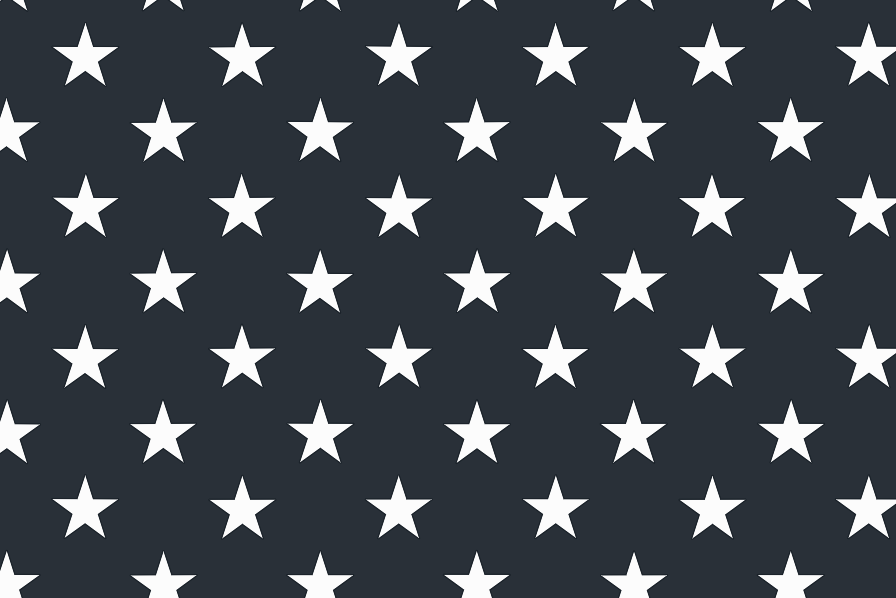
This pattern is drawn by a Shadertoy shader. Its source:

```glsl
const vec3 GROUND = vec3(0.16, 0.19, 0.22);
const vec3 RIM = vec3(0.09, 0.12, 0.15);
const vec3 STAR = vec3(0.99);

// Lengths are in canvas heights
const float ASPECT = 1.5;
const vec2 PITCH = vec2(0.2625, 0.1261);
const vec2 FIRST_STAR = vec2(0.1426, 0.9033);
const float RADIUS = 0.0577;
const float INNER_RATIO = 0.382;
const float RIM_WIDTH = 0.0022;
const float RIM_STRENGTH = 0.8;
const float SHIFT = 0.0008;
const float TILT = 0.012;
const float MIN_SOFTNESS = 0.0018;

// Signed distance to an upright five-pointed star
float starDistance(vec2 p, float radius) {
    float fifth = radians(36.0);
    vec2 foldA = vec2(cos(fifth), -sin(fifth));
    vec2 foldB = vec2(-foldA.x, foldA.y);
    p.x = abs(p.x);
    p -= 2.0 * max(dot(foldA, p), 0.0) * foldA;
    p -= 2.0 * max(dot(foldB, p), 0.0) * foldB;
    p.x = abs(p.x);
    p.y -= radius;
    vec2 edge = INNER_RATIO * vec2(-foldA.y, foldA.x) - vec2(0.0, 1.0);
    float along = clamp(dot(p, edge) / dot(edge, edge), 0.0, radius);
    return length(p - edge * along) * sign(p.y * edge.x - p.x * edge.y);
}

// Layered sines give each star a small offset (xy) and tilt (z)
vec3 starVariation(vec2 cell) {
    vec3 phase = cell.x * vec3(2.3, 4.1, 3.7) + cell.y * vec3(5.3, 1.9, 2.9);
    return 0.6 * sin(phase) + 0.4 * sin(phase.yzx * 1.7 + 1.0);
}

vec2 rotate(vec2 p, float angle) {
    float c = cos(angle), s = sin(angle);
    return vec2(c * p.x - s * p.y, s * p.x + c * p.y);
}

void mainImage(out vec4 fragColor, in vec2 fragCoord) {
    vec2 p = fragCoord / iResolution.xy * vec2(ASPECT, 1.0) - FIRST_STAR;

    // Staggered rows: every other row moves by half a column
    float row = round(p.y / PITCH.y);
    p.x -= 0.5 * PITCH.x * mod(row, 2.0);
    vec2 cell = vec2(round(p.x / PITCH.x), row);
    vec2 local = p - cell * PITCH;

    vec3 variation = starVariation(cell);
    local = rotate(local - SHIFT * variation.xy, TILT * variation.z);
    float d = starDistance(local, RADIUS);

    // Thin dark rim, then the star on top
    float softness = 0.5 * max(1.0 / iResolution.y, MIN_SOFTNESS);
    float rim = 1.0 - smoothstep(RIM_WIDTH - softness, RIM_WIDTH + softness, d);
    float fill = 1.0 - smoothstep(-softness, softness, d);
    vec3 color = mix(GROUND, RIM, RIM_STRENGTH * rim);
    color = mix(color, STAR, fill);

    fragColor = vec4(color, 1.0);
}
```
